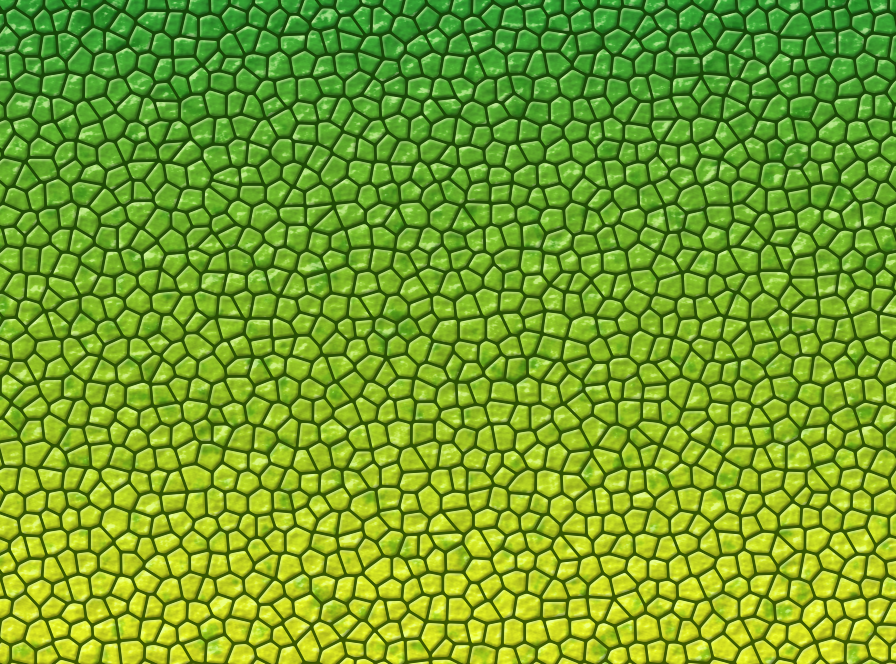
A Shadertoy shader for this pattern:

```glsl
// Beveled reptile-skin mosaic shading from leaf green down to lime yellow.

const float ROWS = 30.5;
const vec2 LIGHT_DIR = vec2(-0.55, 0.83);
const vec3 LEAF_GREEN = vec3(0.20, 0.62, 0.20);
const vec3 FRESH_GREEN = vec3(0.40, 0.69, 0.17);
const vec3 MID_GREEN = vec3(0.56, 0.75, 0.14);
const vec3 LIME_YELLOW = vec3(0.84, 0.89, 0.13);
const vec3 GROOVE_TOP = vec3(0.08, 0.27, 0.03);
const vec3 GROOVE_BOTTOM = vec3(0.24, 0.35, 0.0);
const vec3 GLINT = vec3(0.90, 0.98, 0.74);

float hash(vec2 p) {
    return fract(sin(dot(p, vec2(127.1, 311.7))) * 43758.5453);
}

vec2 cellPoint(vec2 cell, float jitter) {
    vec2 rnd = vec2(hash(cell), hash(cell + 57.3));
    float stagger = 0.5 * mod(cell.y, 2.0);
    return vec2(0.25 + stagger, 0.5) + jitter * (rnd - 0.5);
}

float noise(vec2 p) {
    vec2 i = floor(p);
    vec2 f = fract(p);
    f = f * f * (3.0 - 2.0 * f);
    float low = mix(hash(i), hash(i + vec2(1, 0)), f.x);
    float high = mix(hash(i + vec2(0, 1)), hash(i + vec2(1, 1)), f.x);
    return mix(low, high, f.y);
}

float fbm(vec2 p) {
    float sum = 0.0;
    float amp = 0.5;
    for (int i = 0; i < 4; i++) {
        sum += amp * noise(p);
        p = mat2(1.6, 1.2, -1.2, 1.6) * p + 7.3;
        amp *= 0.5;
    }
    return sum;
}

// Voronoi cells: x = rounded border distance, yz = outward normal, w = cell id
vec4 scales(vec2 p, float jitter) {
    vec2 base = floor(p);
    vec2 f = p - base;
    vec2 nearCell = vec2(0.0);
    vec2 nearest = vec2(0.0);
    float best = 9.0;
    for (int y = -1; y <= 1; y++)
    for (int x = -2; x <= 2; x++) {
        vec2 cell = vec2(x, y);
        vec2 r = cell + cellPoint(base + cell, jitter) - f;
        if (dot(r, r) < best) {
            best = dot(r, r);
            nearest = r;
            nearCell = cell;
        }
    }
    float total = 0.0;
    vec2 normal = vec2(0.0);
    for (int y = -2; y <= 2; y++)
    for (int x = -2; x <= 2; x++) {
        vec2 cell = nearCell + vec2(x, y);
        vec2 r = cell + cellPoint(base + cell, jitter) - f;
        vec2 gap = r - nearest;
        if (dot(gap, gap) > 0.0001) {
            vec2 dir = normalize(gap);
            float weight = exp(-30.0 * dot(0.5 * (r + nearest), dir));
            total += weight;
            normal += weight * dir;
        }
    }
    return vec4(-log(total) / 30.0, normal / total, hash(base + nearCell + 9.1));
}

vec3 skinGradient(float h) {
    vec3 lower = mix(LIME_YELLOW, MID_GREEN, smoothstep(0.02, 0.52, h));
    vec3 middle = mix(lower, FRESH_GREEN, smoothstep(0.42, 0.80, h));
    return mix(middle, LEAF_GREEN, smoothstep(0.72, 1.02, h));
}

// Directional slope of the crinkled surface
float crinkle(vec2 p, vec2 lightDir) {
    float stepSize = 0.14;
    return (fbm(p - lightDir * stepSize) - fbm(p + lightDir * stepSize)) / stepSize;
}

void mainImage(out vec4 fragColor, in vec2 fragCoord) {
    vec2 uv = fragCoord / iResolution.y;
    vec2 p = uv * ROWS;
    float pixel = ROWS / iResolution.y;
    vec4 scale = scales(p, 0.68);

    // Base colour with light cloudy mottling
    float cloud = fbm(p * 0.6 + 3.0);
    float stain = smoothstep(0.52, 0.80, fbm(p * 1.3 + 20.0));
    vec3 color = skinGradient(uv.y + 0.05 * (cloud - 0.47));
    color *= 1.0 + 0.05 * (scale.w - 0.5);
    color *= mix(vec3(1.0), vec3(0.62, 0.83, 0.65), stain);

    // Wrinkled relief and glossy flecks
    float slope = crinkle(p * vec2(1.4, 2.0), LIGHT_DIR);
    color *= 1.0 + 0.11 * clamp(slope, -1.5, 1.5);
    color = mix(color, GLINT, 0.58 * smoothstep(0.40, 1.5, slope));

    // Beveled rims: lit toward the light, shaded away from it
    float rim = 1.0 - smoothstep(0.07, 0.23, scale.x);
    float facing = dot(scale.yz, LIGHT_DIR);
    color = mix(color, GLINT, 0.62 * rim * max(facing, 0.0));
    color *= 1.0 - 0.42 * rim * max(-facing, 0.0);

    // Dark grooves
    vec3 groove = mix(GROOVE_BOTTOM, GROOVE_TOP, uv.y);
    float grooveMask = 1.0 - smoothstep(0.05 - 0.3 * pixel, 0.075 + 0.3 * pixel, scale.x);
    color = mix(color, groove, grooveMask);
    fragColor = vec4(clamp(color, 0.0, 1.0), 1.0);
}
```
